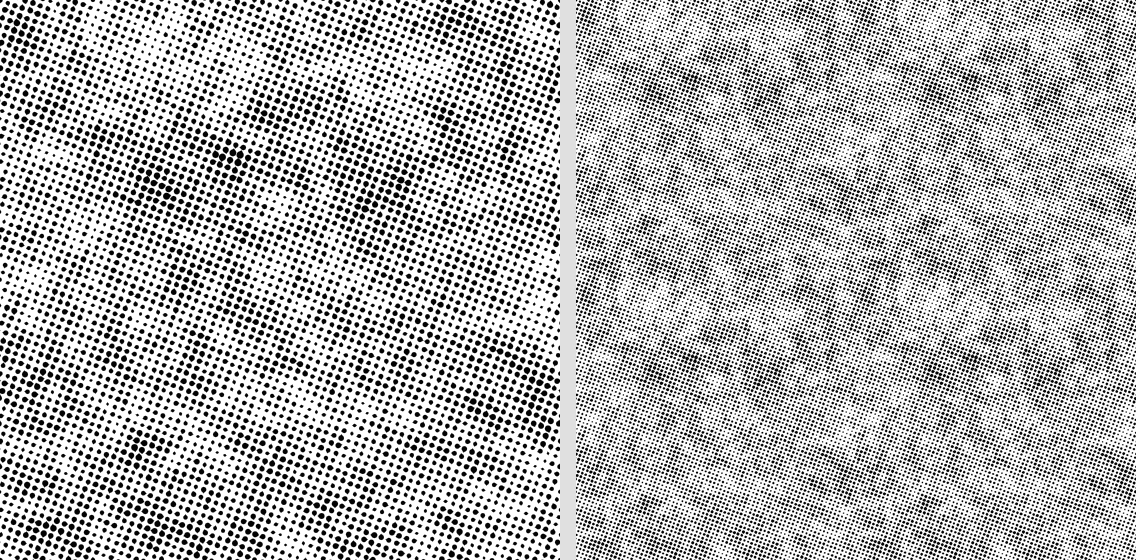
Left, the tile; right, the same tile 2 across and 2 down.
This pattern is drawn by a Shadertoy shader. Its source:

```glsl
#define SCREEN ivec2(66, 24)   // whole-number lattice vector: sets dot count and angle
#define COVERAGE 0.285         // mean inked share of a cell
#define BROAD 0.20             // strength of wide tone drift
#define MOTTLE 0.26            // strength of clumps and dot-to-dot grain
#define JITTER 0.10            // centre displacement, in cells
#define TIP 0.85               // sharpness of the drop's point
#define LENS_RADIUS 0.25       // smaller dots are pointed at both ends
#define INK vec3(0.01)
#define PAPER vec3(1.0)

const float TAU = 6.2831853;

ivec2 wrap(ivec2 v, int period) {
    return (v % period + period) % period;
}

// Integer hash to two values in 0..1
vec2 hash2(ivec2 v, int seed) {
    uvec2 h = uvec2(v) * 1597u + uvec2(seed * 73 + 11, seed * 151 + 37);
    h = h * 1664525u + 1013904223u;
    h.x += h.y * 1664525u;
    h.y += h.x * 1664525u;
    h ^= h >> 16u;
    h.x += h.y * 1664525u;
    h.y += h.x * 1664525u;
    h ^= h >> 16u;
    return vec2(h & 65535u) / 65535.0;
}

float gradientAt(ivec2 corner, vec2 offset, int period) {
    float angle = TAU * hash2(wrap(corner, period), period).x;
    return dot(vec2(cos(angle), sin(angle)), offset);
}

// Gradient noise that wraps after one canvas
float tileNoise(vec2 uv, int period) {
    vec2 p = uv * float(period);
    ivec2 i = ivec2(floor(p));
    vec2 f = fract(p);
    vec2 s = f * f * f * (f * (f * 6.0 - 15.0) + 10.0);
    float low = mix(gradientAt(i, f, period),
                    gradientAt(i + ivec2(1, 0), f - vec2(1, 0), period), s.x);
    float high = mix(gradientAt(i + ivec2(0, 1), f - vec2(0, 1), period),
                     gradientAt(i + ivec2(1, 1), f - vec2(1, 1), period), s.x);
    return mix(low, high, s.y);
}

float toneAt(vec2 uv) {
    float grain = tileNoise(uv, 13) + tileNoise(uv, 27) + tileNoise(uv, 55);
    return clamp(COVERAGE + BROAD * tileNoise(uv, 5) + MOTTLE * grain, 0.08, 0.75);
}

// Round drop with a right-angled point along +x
float dropDistance(vec2 q, float radius) {
    if (radius < LENS_RADIUS) q.x = abs(q.x);
    float round_ = length(q);
    float point = (q.x + abs(q.y)) * 0.7071;
    return (q.x > abs(q.y) ? mix(round_, point, TIP) : round_) - radius;
}

void mainImage(out vec4 fragColor, in vec2 fragCoord) {
    vec2 uv = fragCoord / iResolution.xy;
    int a = SCREEN.x, b = SCREEN.y;
    int cells = a * a + b * b;
    float pitch = sqrt(float(cells));
    vec2 axis = vec2(SCREEN);
    ivec2 home = ivec2(round(vec2(dot(uv, vec2(axis.x, -axis.y)), dot(uv, axis.yx))));

    // Nearest dot among neighbouring lattice sites
    float d = 1e3;
    for (int y = -1; y <= 1; y++)
    for (int x = -1; x <= 1; x++) {
        ivec2 c = home + ivec2(x, y);
        ivec2 site = ivec2(a * c.x + b * c.y, a * c.y - b * c.x);
        ivec2 id = wrap(site, cells);
        float radius = sqrt(toneAt(vec2(id) / float(cells)) / 3.36);

        vec2 q = uv * pitch - vec2(site) / pitch;
        q -= JITTER * (hash2(id, 1) - 0.5);

        // Point along one of four directions, slightly off axis
        vec2 pick = hash2(id, 2);
        float turn = TAU * 0.25 * (floor(pick.x * 4.0) + 0.4 * (pick.y - 0.5));
        float cs = cos(turn), sn = sin(turn);
        q = vec2(cs * q.x + sn * q.y, cs * q.y - sn * q.x);
        d = min(d, dropDistance(q, radius));
    }

    float pixel = pitch / min(iResolution.x, iResolution.y);
    float ink = clamp(0.5 - d / (1.1 * pixel), 0.0, 1.0);
    fragColor = vec4(mix(PAPER, INK, ink), 1.0);
}
```
